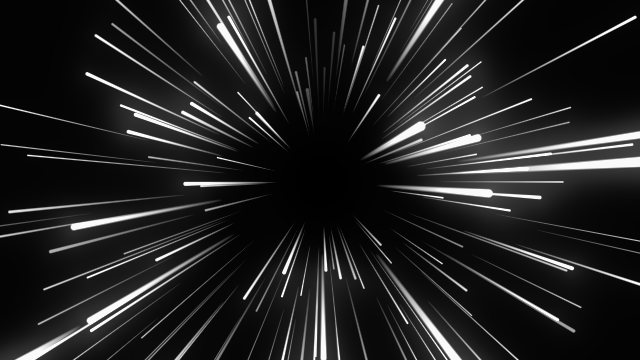
This background is drawn by a WebGL 2 fragment shader. Its source:

```glsl
#version 300 es
precision highp float;
// White light streaks rushing outward from a dark central void.
uniform vec2 u_resolution;
out vec4 fragColor;

const float TAU = 6.2831853;

// Principal beams: angle, inner radius, outer radius, half width.
const vec4 BEAMS[12] = vec4[12](
    vec4(0.062, 0.36, 0.95, 0.0145),
    vec4(-0.924, 0.25, 0.68, 0.0130),
    vec4(0.995, 0.33, 0.68, 0.0120),
    vec4(2.150, 0.23, 0.515, 0.0085),
    vec4(-2.601, 0.28, 0.75, 0.0085),
    vec4(-2.602, 0.78, 1.02, 0.0140),
    vec4(-0.070, 0.15, 0.465, 0.0105),
    vec4(0.273, 0.18, 0.450, 0.0095),
    vec4(0.510, 0.12, 0.315, 0.0125),
    vec4(-2.960, 0.28, 0.70, 0.0080),
    vec4(-1.560, 0.20, 0.49, 0.0075),
    vec4(0.146, 0.38, 0.95, 0.0100));

float hash(float n) {
    return fract(sin(n * 127.1 + 3.7) * 43758.5453);
}

// Tapered radial capsule with a fading tail and a halo around its head.
float streak(vec2 p, vec4 beam, float edge) {
    vec2 dir = vec2(cos(beam.x), sin(beam.x));
    float along = clamp(dot(p, dir), beam.y, beam.z);
    float t = (along - beam.y) / (beam.z - beam.y);
    float d = length(p - dir * along) - beam.w * mix(0.2, 1.0, t);
    float core = 1.0 - smoothstep(-edge, edge, d);
    float halo = 12.0 * beam.w * exp(-16.0 * max(d, 0.0));
    return core * pow(t, 0.65) + halo * t;
}

void main() {
    vec2 p = (gl_FragCoord.xy - vec2(0.5026, 0.4954) * u_resolution) / u_resolution.y;
    float edge = max(0.0024, 0.7 / u_resolution.y);
    float radius = length(p);
    float light = 0.0;

    // Fine streaks: one jittered angle per sector, thinned out at the top.
    for (int i = 0; i < 136; i++) {
        float n = float(i);
        float angle = TAU * (n + 1.6 * hash(n)) / 136.0;
        float side = abs(cos(angle));
        float head = mix(0.24, mix(0.60, 1.15, side), pow(hash(n + 211.0), 0.85));
        float tail = max(0.12, head * mix(0.32, 0.60, hash(n + 433.0)));
        float width = mix(0.0014, 0.0054, pow(hash(n + 659.0), 1.7));
        float gap = (angle - 0.25 * TAU) / 0.24;
        float power = mix(0.45, 1.1, hash(n + 877.0)) * (1.0 - 0.85 * exp(-gap * gap));
        light += power * streak(p, vec4(angle, tail, head, width), edge);
    }

    // Broad beams, with softer sides.
    for (int i = 0; i < 12; i++) {
        light += streak(p, BEAMS[i], edge * 1.6);
    }

    // Deepen the haze between streaks, then open the central void.
    light = 0.012 + 1.15 * light * smoothstep(0.0, 0.13, light);
    light *= smoothstep(0.03, 0.20, radius);
    fragColor = vec4(vec3(min(light, 0.98)), 1.0);
}
```
